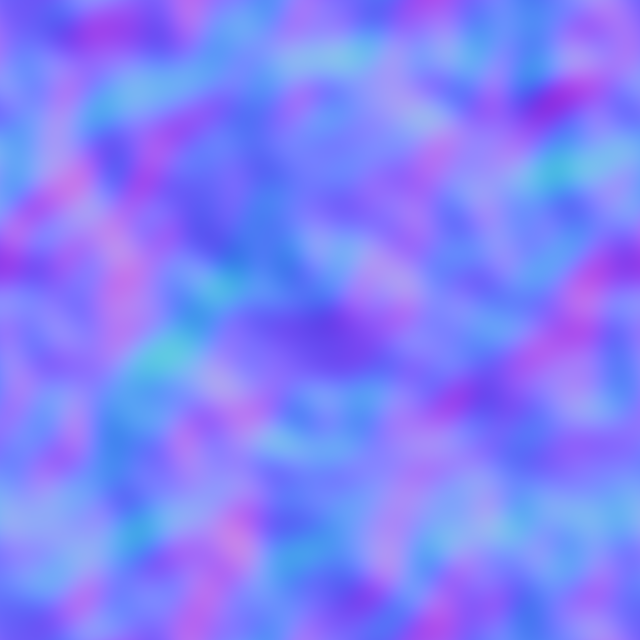
Give the GLSL for this texture map, as a Shadertoy shader.

```glsl
// Tangent-space normal map of a soft, tileable bumpy surface.
// The height is a sum of whole-number cosine waves with hashed phases; its
// exact slope, slightly stretched on a diagonal, is packed into RGB.

const float TAU = 6.2831853;
const int   MAX_FREQ = 14;        // highest wave count across the canvas
const float BUMP_FREQ = 3.0;      // waves above this fade out
const float STRETCH = 1.17;       // bump length over bump width
const float GRAIN_ANGLE = 0.82;   // direction of the long axis, in radians
const float SLOPE_RMS = 0.3;      // steepness of the relief
const uint  SEED = 11u;

// Integer hash of a wave vector, giving 0..1
float hash(ivec2 k) {
    uint h = uint(k.x + 64) * 1597334677u ^ uint(k.y + 64) * 3812015801u;
    h = (h ^ SEED) * 747796405u + 2891336453u;
    h = ((h >> ((h >> 28) + 4u)) ^ h) * 277803737u;
    h = (h >> 22) ^ h;
    return float(h >> 8) / 16777216.0;
}

// Height amplitude of a wave: flat for broad bumps, cubic fall for fine ones
float amplitude(vec2 k) {
    vec2 along = vec2(cos(GRAIN_ANGLE), sin(GRAIN_ANGLE));
    vec2 across = vec2(-along.y, along.x);
    float a = dot(k, along), c = dot(k, across);
    float f2 = (a * a * STRETCH + c * c / STRETCH) / (BUMP_FREQ * BUMP_FREQ);
    return 1.0 / (1.0 + f2 * sqrt(f2));
}

// Gradient of the height field, scaled to the chosen overall steepness
vec2 surfaceSlope(vec2 p) {
    vec2 slope = vec2(0.0);
    float power = 0.0;
    for (int x = 0; x <= MAX_FREQ; x++) {
        for (int y = -MAX_FREQ; y <= MAX_FREQ; y++) {
            if (x == 0 && y <= 0) continue;   // mirrored waves are redundant
            if (x * x + y * y > MAX_FREQ * MAX_FREQ) continue;
            vec2 k = vec2(x, y);
            vec2 steepness = k * amplitude(k);
            slope -= steepness * sin(TAU * (dot(k, p) + hash(ivec2(x, y))));
            power += 0.5 * dot(steepness, steepness);
        }
    }
    return slope * SLOPE_RMS / sqrt(power);
}

void mainImage(out vec4 fragColor, in vec2 fragCoord) {
    vec2 p = fragCoord / iResolution.xy;
    vec3 normal = normalize(vec3(-surfaceSlope(p), 1.0));
    fragColor = vec4(normal * 0.5 + 0.5, 1.0);
}
```
